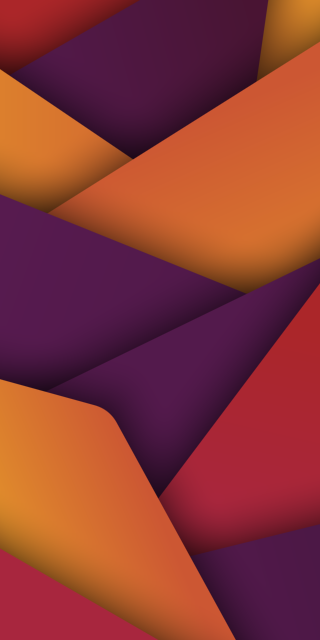
Write a WebGL 1 fragment shader that draws this background.

```glsl
precision highp float;
uniform vec2 u_resolution;

// Palette
const vec3 PLUM = vec3(0.34, 0.105, 0.31);
const vec3 DARK_PLUM = vec3(0.285, 0.08, 0.20);
const vec3 GOLD = vec3(0.88, 0.55, 0.17);
const vec3 AMBER = vec3(0.85, 0.465, 0.18);
const vec3 CORAL = vec3(0.80, 0.34, 0.20);
const vec3 SCARLET = vec3(0.67, 0.15, 0.16);
const vec3 CRIMSON = vec3(0.66, 0.15, 0.245);

// Shadow and corner shape, in canvas widths
const float SHADOW_WIDTH = 0.17;
const float SHADOW_STRENGTH = 0.42;
const float CORNER_BLEND = 0.035;

// Signed distance to the line a-b, negative on its right-hand side
float halfPlane(vec2 p, vec2 a, vec2 b) {
  vec2 along = normalize(b - a);
  return dot(p - a, vec2(-along.y, along.x));
}

float smoothMax(float a, float b, float k) {
  float h = max(k - abs(a - b), 0.0) / k;
  return max(a, b) + h * h * k * 0.25;
}

vec3 gradient(vec2 p, vec2 start, vec2 end, vec3 first, vec3 last) {
  vec2 axis = end - start;
  return mix(first, last, clamp(dot(p - start, axis) / dot(axis, axis), 0.0, 1.0));
}

// Lays a sheet over the colour below and darkens what lies around it
vec3 layer(vec3 below, vec3 sheet, float d) {
  float fade = 1.0 - clamp(d / SHADOW_WIDTH, 0.0, 1.0);
  vec3 shaded = below * (1.0 - SHADOW_STRENGTH * fade * fade);
  float edge = 0.75 / u_resolution.x;
  return mix(sheet, shaded, smoothstep(-edge, edge, d));
}

void main() {
  // Width spans 0 to 1, height 0 to 2
  vec2 p = gl_FragCoord.xy / u_resolution * vec2(1.0, 2.0);

  // Top corners
  vec3 rightCorner = gradient(p, vec2(0.8, 1.8), vec2(1.0, 1.9), AMBER, GOLD);
  vec3 color = mix(SCARLET, rightCorner, step(0.62, p.x));

  // Dark sheet between the corners
  float d = max(halfPlane(p, vec2(0.031, 1.766), vec2(0.4375, 2.0)),
                halfPlane(p, vec2(0.8385, 2.0), vec2(0.802, 1.747)));
  vec3 sheet = gradient(p, vec2(0.1, 1.7), vec2(0.8, 1.9), PLUM * 0.96, DARK_PLUM);
  color = layer(color, sheet, d);

  // Left amber wedge
  d = halfPlane(p, vec2(0.0, 1.784), vec2(0.4115, 1.505));
  sheet = gradient(p, vec2(0.0, 1.5), vec2(0.42, 1.5), mix(AMBER, GOLD, 0.4), mix(AMBER, CORAL, 0.4));
  color = layer(color, sheet, d);

  // Large coral band
  d = halfPlane(p, vec2(0.148, 1.333), vec2(1.0, 1.870));
  sheet = gradient(p, vec2(0.55, 1.6), vec2(0.76, 1.12), CORAL, AMBER);
  color = layer(color, sheet, d);

  // Two plum sheets across the middle
  d = halfPlane(p, vec2(0.0, 1.393), vec2(0.773, 1.081));
  sheet = gradient(p, vec2(0.0, 1.25), vec2(0.7, 1.0), PLUM, PLUM * 0.93);
  color = layer(color, sheet, d);
  d = halfPlane(p, vec2(0.148, 0.779), vec2(1.0, 1.193));
  color = layer(color, PLUM * 0.96, d);

  // Red sheet on the right
  d = halfPlane(p, vec2(0.495, 0.443), vec2(1.0, 1.115));
  sheet = gradient(p, vec2(0.9, 1.0), vec2(0.75, 0.35), SCARLET, CRIMSON);
  color = layer(color, sheet, d);

  // Plum corner, bottom right
  d = halfPlane(p, vec2(0.599, 0.263), vec2(1.0, 0.362));
  sheet = gradient(p, vec2(0.65, 0.1), vec2(1.0, 0.2), PLUM * 0.96, PLUM * 0.88);
  color = layer(color, sheet, d);

  // Orange sheet with a rounded corner
  d = smoothMax(halfPlane(p, vec2(0.0, 0.815), vec2(0.3125, 0.729)),
                halfPlane(p, vec2(0.3516, 0.703), vec2(0.737, 0.0)), CORNER_BLEND);
  sheet = gradient(p, vec2(0.0, 0.4), vec2(0.42, 0.58), GOLD, CORAL);
  color = layer(color, sheet, d);

  // Crimson corner, bottom left
  d = halfPlane(p, vec2(0.0, 0.286), vec2(0.495, 0.0));
  color = layer(color, CRIMSON, d);

  gl_FragColor = vec4(color, 1.0);
}
```
